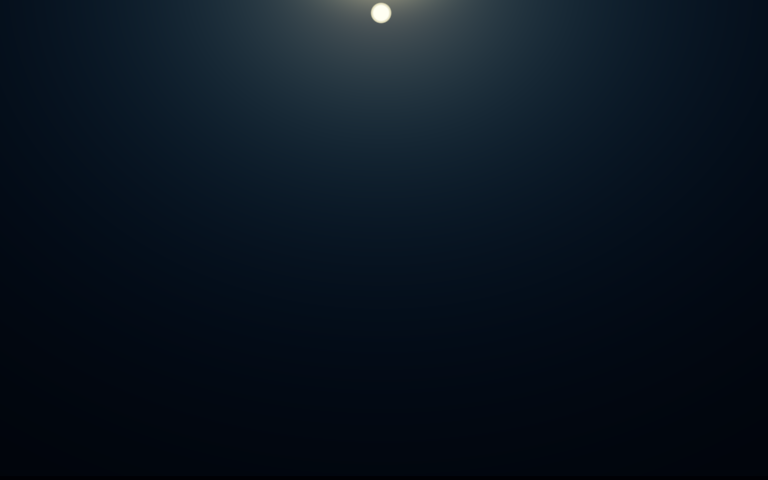
A Shadertoy shader for this background:

```glsl
// A small pale moon near the top of a deep blue night, in a broad haze.
// The haze is light fading exponentially with distance from a source just above
// the frame; red fades fastest and blue slowest, so it cools as it darkens.

// Lengths are in canvas heights; x is measured from the canvas centre.
const vec2  MOON_CENTRE   = vec2(-0.006, 0.973);
const float MOON_RADIUS   = 0.0212;
const vec3  MOON_COLOUR   = vec3(1.00, 1.00, 0.95);
const vec3  RIM_COLOUR    = vec3(0.86, 0.84, 0.70);

const vec2  SOURCE        = vec2(-0.006, 1.042);
const vec3  HAZE_COLOUR   = vec3(0.45, 0.42, 0.39);
const vec3  HAZE_FADE     = vec3(5.0, 3.2, 2.2);
const float HAZE_SQUASH   = 0.82;

const vec3  CORE_COLOUR   = vec3(0.20, 0.20, 0.12);
const float CORE_SIZE     = 0.055;
const float CORE_SQUASH   = 0.43;

const vec3  NIGHT_COLOUR  = vec3(0.003, 0.010, 0.018);
const vec3  GROUND_COLOUR = vec3(0.000, 0.002, 0.020);
const float GROUND_HEIGHT = 0.008;

// Distance to the light source, stretched sideways by a squash below one.
float sourceDistance(vec2 p, float squash) {
    return length((p - SOURCE) * vec2(squash, 1.0));
}

vec3 skyColour(vec2 p) {
    vec3 haze = HAZE_COLOUR * exp(-HAZE_FADE * sourceDistance(p, HAZE_SQUASH));
    float core = sourceDistance(p, CORE_SQUASH) / CORE_SIZE;
    return NIGHT_COLOUR + haze + CORE_COLOUR * exp(-core * core);
}

void mainImage(out vec4 fragColor, in vec2 fragCoord) {
    float pixel = 1.0 / iResolution.y;
    vec2 p = (fragCoord - vec2(0.5 * iResolution.x, 0.0)) * pixel;

    vec3 colour = skyColour(p);

    // Moon disc with a warmer rim
    float moonEdge = length(p - MOON_CENTRE) - MOON_RADIUS;
    vec3 moon = mix(MOON_COLOUR, RIM_COLOUR, smoothstep(-0.007, 0.0, moonEdge));
    colour = mix(colour, moon, 1.0 - smoothstep(-pixel, pixel, moonEdge));

    // Thin dark strip along the bottom
    float sky = smoothstep(-0.5 * pixel, 0.5 * pixel, p.y - GROUND_HEIGHT);
    colour = mix(GROUND_COLOUR, colour, sky);

    fragColor = vec4(colour, 1.0);
}
```
